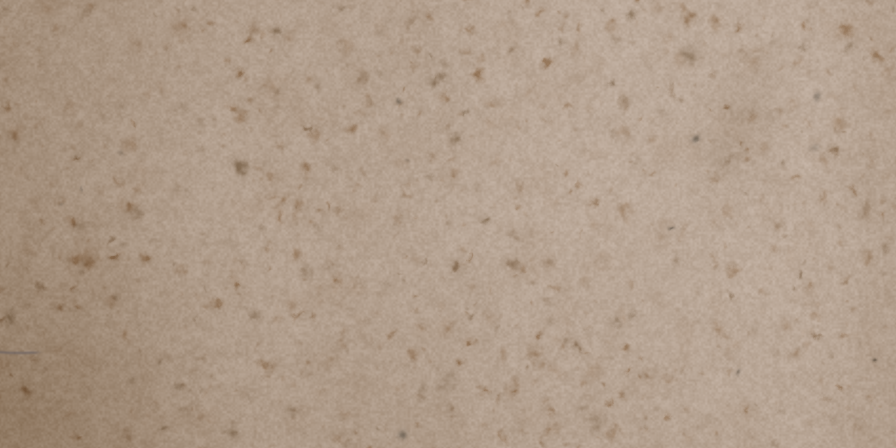
A WebGL 2 fragment shader for this texture:

```glsl
#version 300 es
precision highp float;
// Aged beige paper with fine fibre grain, ragged foxing spots and worn, darker edges.

uniform vec2 u_resolution;
out vec4 fragColor;

// Lengths are in canvas heights.
const vec3 PAPER_DARK  = vec3(0.550, 0.458, 0.365);
const vec3 PAPER_LIGHT = vec3(0.752, 0.682, 0.623);
const vec3 RUST_TINT   = vec3(0.82, 0.73, 0.62);
const vec3 OLIVE_TINT  = vec3(0.76, 0.71, 0.63);
const vec3 SPECK_TINT  = vec3(0.60, 0.60, 0.58);
const vec3 SCRATCH_INK = vec3(0.40, 0.37, 0.38);
const float GRAIN_FREQ = 125.0;
const float GRAIN_AMOUNT = 0.19;
const float MOTTLE_AMOUNT = 0.15;
const float HAZE_AMOUNT = 0.10;
const float SPOT_CELL  = 0.058;
const float FLECK_CELL = 0.034;
const float SPECK_CELL = 0.21;
const vec2 SMUDGE_POS  = vec2(1.66, 0.73);
const vec2 SCRATCH_END = vec2(0.10, 0.213);

float hash(vec2 p) {
    vec3 q = fract(p.xyx * 0.1031);
    q += dot(q, q.yzx + 33.33);
    return fract((q.x + q.y) * q.z);
}

vec2 hash2(vec2 p) {
    return vec2(hash(p + 17.3), hash(p + 71.9));
}

float noise(vec2 p) {
    vec2 i = floor(p), f = fract(p);
    f = f * f * (3.0 - 2.0 * f);
    return mix(mix(hash(i), hash(i + vec2(1, 0)), f.x),
               mix(hash(i + vec2(0, 1)), hash(i + vec2(1, 1)), f.x), f.y);
}

float fbm(vec2 p) {
    float sum = 0.0, amp = 0.5;
    for (int i = 0; i < 4; i++) {
        sum += amp * noise(p);
        p = mat2(1.6, 1.2, -1.2, 1.6) * p + 19.7;
        amp *= 0.5;
    }
    return sum / 0.9375;
}

// Stain density of scattered soft ellipses: x = rust, y = olive.
vec2 spots(vec2 p, float cell, float share, float seed) {
    vec2 home = floor(p / cell), stain = vec2(0.0);
    for (int j = -1; j <= 1; j++)
    for (int i = -1; i <= 1; i++) {
        vec2 id = home + vec2(i, j), key = id + seed;
        if (hash(key) > share) continue;
        vec2 center = (id + hash2(key)) * cell;
        vec2 shape = hash2(key + 133.0);
        float angle = 6.2832 * hash(key + 211.0);
        float c = cos(angle), s = sin(angle);
        vec2 d = mat2(c, -s, s, c) * (p - center);
        d.y *= 1.0 + 0.9 * shape.y;
        float radius = cell * mix(0.14, 0.32, shape.x * shape.x);
        float strength = mix(0.30, 1.0, pow(hash(key + 307.0), 2.0));
        float olive = smoothstep(0.50, 0.95, hash(key + 401.0));
        stain += strength * exp(-dot(d, d) / (radius * radius)) * vec2(1.0 - olive, olive);
    }
    return stain;
}

// Broad light: dim left side and lower corner, brighter toward the right.
float paperTone(vec2 p, float width) {
    float tone = mix(0.40, 0.75, smoothstep(-0.15, 0.62, p.x));
    tone += 0.16 * smoothstep(0.7, 1.5, p.x);
    tone -= 0.24 * exp(-6.0 * dot(p, p));
    tone -= 0.09 * (1.0 - smoothstep(0.0, 0.5, p.y));
    tone -= 0.12 * smoothstep(width - 0.22, width, p.x);
    return tone + 0.10 * (fbm(p * 3.5) - 0.5);
}

void main() {
    vec2 p = gl_FragCoord.xy / u_resolution.y;
    float width = u_resolution.x / u_resolution.y;

    // Paper fibres
    float grain = noise(p * GRAIN_FREQ) + noise(p.yx * GRAIN_FREQ * 1.7 + 40.0) - 1.0;
    float mottle = fbm(p * 32.0 + 7.0) - 0.5;
    float tone = paperTone(p, width) + GRAIN_AMOUNT * grain + MOTTLE_AMOUNT * mottle;

    // Grey-olive smudge
    vec2 away = (p - SMUDGE_POS) * mat2(0.9, -0.44, 0.44, 0.9);
    float smudge = exp(-dot(away * vec2(16.0, 7.5), away * vec2(16.0, 7.5)));
    tone -= 0.45 * smudge * fbm(p * 18.0);
    vec3 color = mix(PAPER_DARK, PAPER_LIGHT, tone);

    // Foxing: small ragged spots gathered in loose clusters, with a faint rusty haze
    vec2 warp = vec2(fbm(p * 60.0), fbm(p * 60.0 + 53.0)) - 0.5;
    float cluster = smoothstep(0.25, 0.70, fbm(p * 5.0 + 90.0));
    vec2 stain = spots(p + 0.022 * warp, SPOT_CELL, 0.65, 11.0) * mix(0.5, 1.1, cluster);
    stain += 0.55 * spots(p + 0.012 * warp, FLECK_CELL, 0.40, 503.0) * mix(0.4, 1.0, cluster);
    stain.x += HAZE_AMOUNT * smoothstep(0.45, 0.80, fbm(p * 15.0 + 31.0));
    stain *= 0.35 + 1.3 * noise(p * 90.0 + 5.0);
    stain = min(stain, 1.0);
    color *= mix(vec3(1.0), RUST_TINT, stain.x) * mix(vec3(1.0), OLIVE_TINT, stain.y);

    // Rare small dark specks
    vec2 speck = spots(p * 5.0 + 0.05 * warp, SPECK_CELL, 0.008, 907.0);
    color *= mix(vec3(1.0), SPECK_TINT, min(speck.x + speck.y, 1.0));

    // Thin scratch entering from the left edge
    float offset = (p.y - SCRATCH_END.y - 0.003 * (noise(vec2(p.x * 40.0, 3.0)) - 0.5)) / 0.0035;
    float scratch = exp(-offset * offset) * (1.0 - smoothstep(SCRATCH_END.x - 0.03, SCRATCH_END.x, p.x));
    color = mix(color, SCRATCH_INK, 0.55 * scratch);

    fragColor = vec4(clamp(color, 0.0, 1.0), 1.0);
}
```
